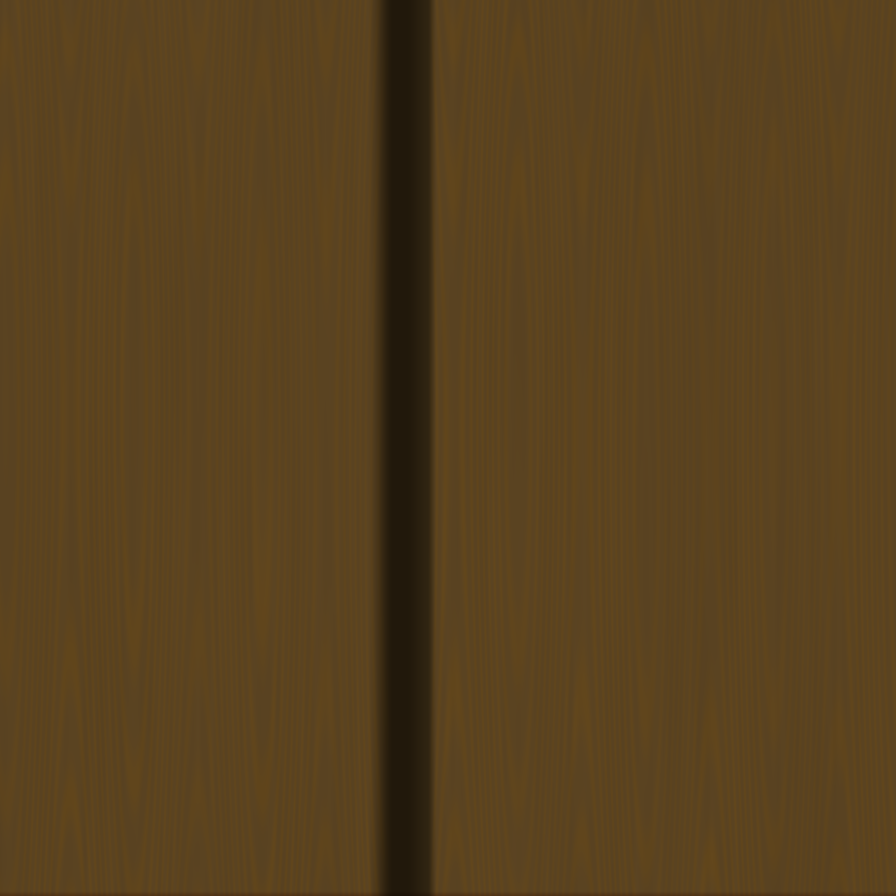
This texture is drawn by a Shadertoy shader. Its source:

```glsl
// Two brown wooden boards with fine upright grain, parted by one dark groove.
// Grain rings are contours of a field that is periodic across and parabolic
// along the board; the groove is a soft-edged band with shaded walls.

const float TAU = 6.2831853;
const vec3 WOOD = vec3(0.35, 0.26, 0.13);
const vec3 AMBER = vec3(0.385, 0.273, 0.10);
const vec3 GROOVE_DEEP = vec3(0.128, 0.094, 0.042);
const vec3 GROOVE_WALL = vec3(0.19, 0.145, 0.07);

float hash(vec2 p) {
    p = fract(p * vec2(0.1031, 0.1137));
    p += dot(p, p.yx + 33.33);
    return fract((p.x + p.y) * p.x * 17.0);
}

float valueNoise(vec2 p) {
    vec2 cell = floor(p);
    vec2 f = fract(p);
    f = f * f * (3.0 - 2.0 * f);
    float low = mix(hash(cell), hash(cell + vec2(1.0, 0.0)), f.x);
    float high = mix(hash(cell + vec2(0.0, 1.0)), hash(cell + 1.0), f.x);
    return mix(low, high, f.y);
}

// Ring count rises from each column's heart and away from mid-height.
float ringField(vec2 uv, float columns, float rings, float bend) {
    float across = 0.5 - 0.5 * cos(TAU * columns * (uv.x - 0.007));
    float along = uv.y - 0.5;
    float drift = valueNoise(vec2(uv.x * columns, uv.y * 1.5) + 7.0);
    return rings * across + bend * along * along + 0.9 * drift;
}

vec3 woodColor(vec2 uv) {
    float field = ringField(uv, 7.0, 8.0, 8.5);
    float line = pow(0.5 + 0.5 * cos(TAU * field), 1.6);
    float strength = 0.45 + 0.4 * valueNoise(vec2(uv.x * 24.0, uv.y * 2.0));
    vec3 color = mix(WOOD, AMBER, line * strength);

    // Thin fibres and broad, faint tonal drift
    float fibre = valueNoise(vec2(uv.x * 190.0, uv.y * 5.0)) - 0.5;
    float tone = valueNoise(uv * vec2(9.0, 3.0) + 20.0) - 0.5;
    return color * (1.0 + 0.035 * fibre + 0.025 * tone);
}

vec3 grooveColor(float x) {
    float rightWall = smoothstep(0.452, 0.482, x);
    return mix(GROOVE_DEEP, GROOVE_WALL, rightWall);
}

// Wide shadow on the left lip, crisper lip on the right
float grooveMask(float x) {
    return smoothstep(0.409, 0.440, x) * (1.0 - smoothstep(0.477, 0.488, x));
}

void mainImage(out vec4 fragColor, in vec2 fragCoord) {
    vec2 uv = fragCoord / iResolution.xy;
    vec3 color = mix(woodColor(uv), grooveColor(uv.x), grooveMask(uv.x));

    // Faint seam along the bottom edge
    float seam = 1.0 - smoothstep(0.0, 0.006, uv.y);
    color *= mix(vec3(1.0), vec3(0.88, 0.78, 0.75), seam);
    fragColor = vec4(color, 1.0);
}
```
